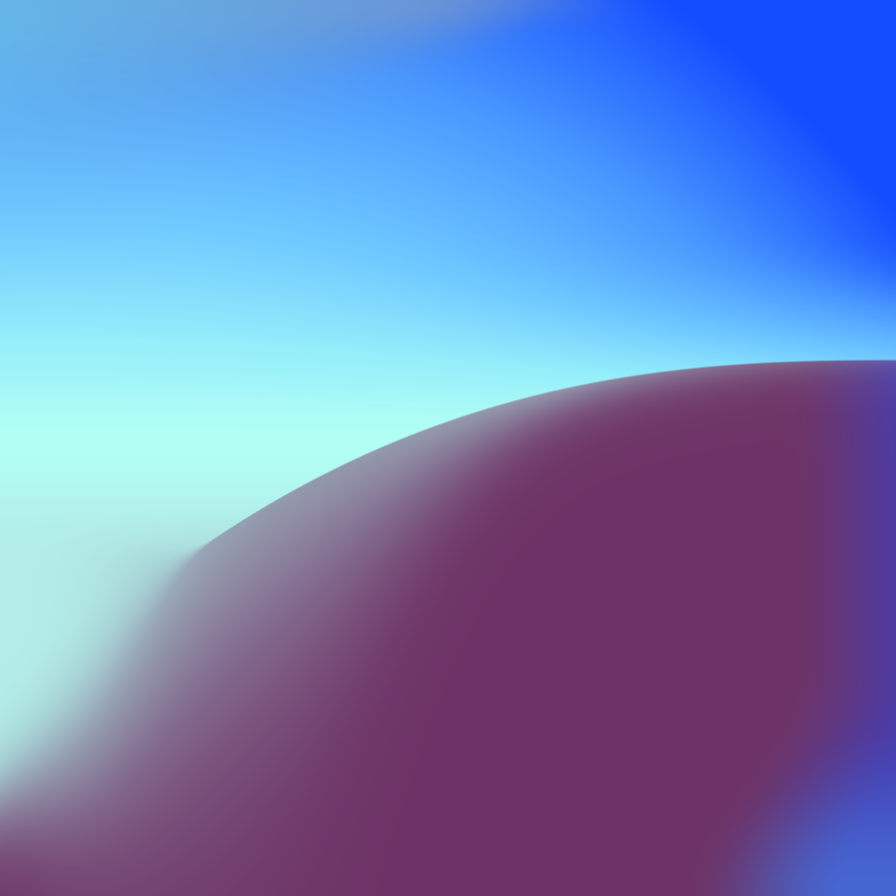
This background is drawn by a three.js fragment shader. Its source:

```glsl
// A smooth plum hill under a sky that runs from deep blue to pale aqua.
// The sky is a bent vertical ramp; the hill is a power curve whose shade
// grows from pale mist to plum by a logistic falloff of varying width.

varying vec2 vUv;

// Sky colours, from the deep corner to the horizon
const vec3 DEEP_BLUE = vec3(0.08, 0.30, 1.00);
const vec3 AZURE = vec3(0.28, 0.59, 1.00);
const vec3 SKY_BLUE = vec3(0.45, 0.80, 1.00);
const vec3 CYAN = vec3(0.58, 0.93, 0.98);
const vec3 AQUA = vec3(0.70, 1.00, 0.96);
const vec3 HAZE_LEFT = vec3(0.41, 0.73, 0.90);
const vec3 HAZE_RIGHT = vec3(0.44, 0.56, 0.80);

// Hill and mist colours
const vec3 MIST = vec3(0.70, 0.93, 0.91);
const vec3 MIST_SHADE = vec3(0.66, 0.84, 0.85);
const vec3 PLUM = vec3(0.43, 0.20, 0.40);
const vec3 VIOLET = vec3(0.27, 0.24, 0.70);
const vec3 CORNER_BLUE = vec3(0.27, 0.40, 0.82);

// Hill shape
const float CREST_HEIGHT = 0.598;
const float CREST_DROP = 0.40;
const float CREST_POWER = 2.55;
const float EDGE_SHARP = 0.0015;
const float EDGE_SOFT = 0.12;

// Sky shape
const float HORIZON = 0.518;
const float RAMP_TOP = 0.30;
const float DEEP_AMOUNT = 0.65;
const float DEEP_POWER = 2.6;

float bell(float x, float center, float width) {
  float d = (x - center) / width;
  return exp(-d * d);
}

float fall(float start, float end, float x) {
  return 1.0 - smoothstep(start, end, x);
}

float crest(float x) {
  return CREST_HEIGHT - CREST_DROP * pow(max(1.0 - x, 0.0), CREST_POWER);
}

vec3 skyRamp(float t) {
  vec3 color = mix(DEEP_BLUE, AZURE, clamp(t / 0.35, 0.0, 1.0));
  color = mix(color, SKY_BLUE, clamp((t - 0.35) / 0.32, 0.0, 1.0));
  color = mix(color, CYAN, clamp((t - 0.67) / 0.18, 0.0, 1.0));
  return mix(color, AQUA, smoothstep(0.82, 1.03, t));
}

vec3 skyColor(vec2 p) {
  // Vertical ramp, pulled toward deep blue at the upper right
  float ramp = RAMP_TOP + (1.0 - RAMP_TOP) * (1.0 - p.y) / (1.0 - HORIZON);
  float deep = DEEP_AMOUNT * pow(max(p.x, 0.0), DEEP_POWER);
  vec3 color = skyRamp(ramp - deep * smoothstep(0.505, 0.74, p.y));

  // Thin haze along the top, tapering to the right
  float across = clamp(p.x / 0.6, 0.0, 1.0);
  float haze = bell(p.y, 1.0, mix(0.16, 0.025, across));
  haze *= fall(0.45, 0.74, p.x);
  color = mix(color, mix(HAZE_LEFT, HAZE_RIGHT, across), haze * 0.9);

  // Mist below the horizon
  vec3 mist = mix(MIST, MIST_SHADE, smoothstep(0.02, 0.24, p.x)
    * fall(0.35, 0.45, p.y));
  return mix(color, mist, fall(0.38, 0.52, p.y));
}

vec3 hillColor(vec2 p, float top) {
  // Plum body with a violet right side and a blue lower corner
  float side = p.x + 0.11 * fall(0.0, 0.25, p.y);
  vec3 rim = mix(VIOLET, CORNER_BLUE, fall(0.0, 0.2, p.y));
  vec3 body = mix(PLUM, rim, smoothstep(0.87, 1.06, side));

  // Soft shade below the crest, widest on the left slope
  float offset = 0.05 * (1.0 - p.x / 0.65) + 0.09 * bell(p.x, 0.1, 0.12);
  float width = 0.03 + 0.19 * bell(p.x, 0.27, 0.2);
  float depth = (top - offset - p.y) / width;
  float shade = 1.0 / (1.0 + exp(-1.73 * depth));
  return mix(MIST, body, shade);
}

void main() {
  float top = crest(vUv.x);

  // The crest is crisp on the right and melts into mist on the left
  float soft = mix(EDGE_SOFT, EDGE_SHARP, smoothstep(0.08, 0.24, vUv.x));
  float hill = fall(-soft, soft, vUv.y - top);

  vec3 color = mix(skyColor(vUv), hillColor(vUv, top), hill);
  gl_FragColor = vec4(color, 1.0);
}
```
